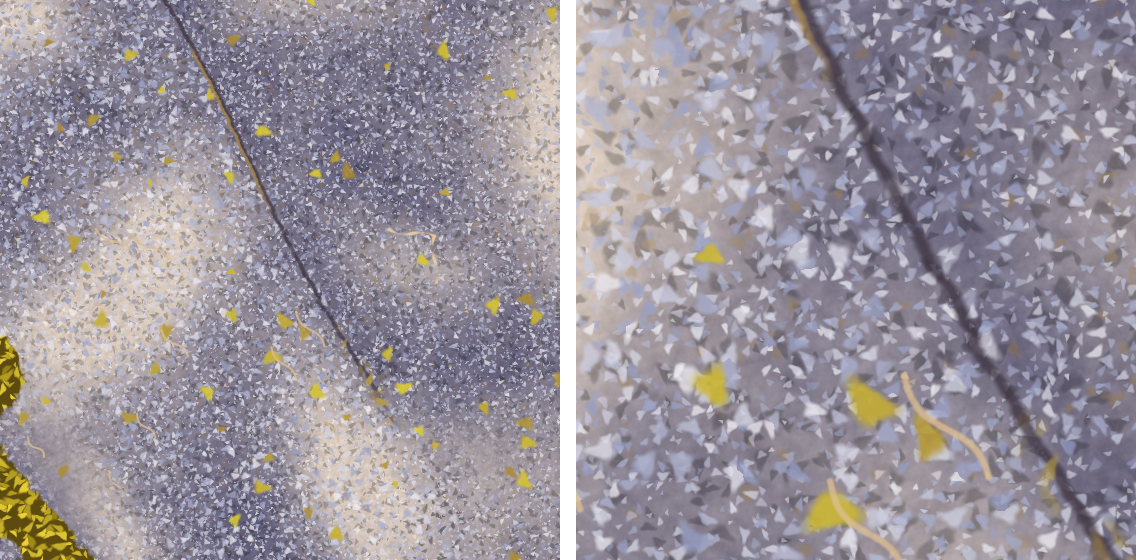
Left, the full canvas; right, a detail of the centre.
Write a Shadertoy shader that draws this texture.

```glsl
// Speckled, cracked pavement in dappled light with moss, leaf flecks and straw.

const vec3 SHADE = vec3(0.35, 0.34, 0.46);
const vec3 SUNLIT = vec3(0.85, 0.79, 0.74);
const vec3 EARTH = vec3(0.50, 0.41, 0.30);
const vec3 YELLOW = vec3(0.83, 0.72, 0.17);
const vec3 STRAW = vec3(0.86, 0.74, 0.57);

vec2 hash2(vec2 p) {
    vec3 q = fract(p.xyx * vec3(0.1031, 0.1030, 0.0973));
    q += dot(q, q.yzx + 33.33);
    return fract((q.xx + q.yz) * q.zy);
}

mat2 rotation(float a) {
    return mat2(cos(a), -sin(a), sin(a), cos(a));
}

// Layered sines, about -1 to 1
float waves(vec2 p) {
    float sum = 0.0, amp = 0.5;
    for (int i = 0; i < 4; i++) {
        sum += amp * sin(p.x + 1.7 * sin(p.y)) * cos(p.y + 1.3 * sin(p.x * 0.8));
        p = rotation(0.9) * p * 1.9 + 2.3;
        amp *= 0.6;
    }
    return sum;
}

// Scattered soft ellipses, one per cell: x = coverage, y = random tone
vec2 grains(vec2 p, float cells, float size, float stretch, float keep, float seed) {
    p *= cells;
    vec2 best = vec2(0.0);
    for (int j = -1; j <= 1; j++)
    for (int i = -1; i <= 1; i++) {
        vec2 id = floor(p) + vec2(i, j);
        vec2 place = hash2(id + seed), look = hash2(id + seed + 57.3);
        vec2 d = rotation(6.283 * look.x) * (p - id - place);
        d *= vec2(1.0 / stretch, stretch);
        float bend = 1.0 + 0.22 * sin(3.0 * atan(d.y, d.x) + 20.0 * place.x);
        float cover = 1.0 - smoothstep(0.55, 1.2, length(d) * bend / (size * (0.5 + 0.9 * look.y)));
        cover *= step(hash2(id + seed + 91.7).x, keep);
        if (cover > best.x) best = vec2(cover, place.y);
    }
    return best;
}

// Soft rotated elliptical patch
float patchAt(vec2 p, vec2 center, vec2 radii, float angle) {
    vec2 d = rotation(angle) * (p - center) / radii;
    return exp(-dot(d, d));
}

float stroke(vec2 p, vec2 a, vec2 b, float width) {
    vec2 ab = b - a;
    float t = clamp(dot(p - a, ab) / dot(ab, ab), 0.0, 1.0);
    float bow = 0.004 * sin(t * 6.0);
    return 1.0 - smoothstep(0.4 * width, 1.5 * width, length(p - a - ab * t + bow));
}

float sunlight(vec2 p) {
    float s = 0.17 + 0.16 * waves(p * 9.0) + 0.10 * waves(p * 31.0);
    s += 0.95 * patchAt(p, vec2(0.02, 0.97), vec2(0.13, 0.10), 0.0);
    s += 0.90 * patchAt(p, vec2(0.25, 0.51), vec2(0.27, 0.14), 0.9);
    s += 0.40 * patchAt(p, vec2(0.08, 0.38), vec2(0.16, 0.14), 0.0);
    s += 1.00 * patchAt(p, vec2(1.01, 0.77), vec2(0.14, 0.22), 0.1);
    s += 0.50 * patchAt(p, vec2(0.58, 1.00), vec2(0.16, 0.06), 0.0);
    s += 0.45 * patchAt(p, vec2(0.75, 0.53), vec2(0.16, 0.08), -0.2);
    s += 0.95 * patchAt(p, vec2(0.64, 0.13), vec2(0.10, 0.24), 0.4);
    s += 0.65 * patchAt(p, vec2(0.21, 0.05), vec2(0.06, 0.17), 0.5);
    s += 0.45 * patchAt(p, vec2(0.90, 0.13), vec2(0.17, 0.16), 0.0);
    return clamp(s, 0.0, 1.0);
}

void mainImage(out vec4 fragColor, in vec2 fragCoord) {
    vec2 p = fragCoord / iResolution.xy;
    vec2 q = p + 0.003 * vec2(waves(p * 60.0), waves(p.yx * 60.0 + 4.0));
    float crackX = 0.29 + 0.54 * (1.0 - p.y) + 0.009 * sin(p.y * 9.0) + 0.004 * waves(p.yy * 40.0);
    float across = (p.x - crackX) * 0.88;
    float rightSide = smoothstep(-0.02, 0.06, across);

    // Ground: sun and shade, with a dim band beside the crack
    float sun = sunlight(p);
    sun *= 1.0 - 0.45 * exp(-pow((across - 0.02) / 0.035, 2.0)) * smoothstep(0.2, 0.4, p.y);
    vec3 col = mix(SHADE, SUNLIT, sun);
    col += 0.05 * waves(p * 130.0) + 0.03 * waves(p * 260.0 + 7.0);

    // Aggregate: pits, brown crumbs, then pale stones, finer right of the crack
    float smoothZone = patchAt(p, vec2(0.11, 0.16), vec2(0.07, 0.16), 0.4)
                     + 0.6 * patchAt(p, vec2(0.86, 0.20), vec2(0.10, 0.06), -0.4);
    float rough = 1.0 - min(0.9 * smoothZone, 1.0);
    float gravel = patchAt(p, vec2(0.78, 0.07), vec2(0.06, 0.08), 0.0);
    vec2 pits = grains(q, 75.0, 0.34, 1.3, 0.6, 3.0);
    vec2 crumbs = grains(q, 58.0, 0.24, 1.2, 0.2, 11.0);
    vec2 coarse = grains(q, 52.0, 0.29, 1.2, 0.6, 23.0);
    vec2 medium = grains(q, 85.0, 0.29, 1.25, 0.6, 37.0);
    vec2 fine = grains(q, 135.0, 0.30, 1.2, 0.55, 53.0);
    col *= 1.0 - (0.22 + 0.15 * gravel) * pits.x * rough;
    col = mix(col, EARTH + 0.25 * sun, 0.55 * crumbs.x * rough);
    vec3 blueStone = vec3(0.58, 0.61, 0.76), whiteStone = vec3(0.95, 0.94, 0.96);
    float coarseShare = max(1.0 - rightSide, gravel);
    col = mix(col, mix(blueStone, whiteStone, fine.y), 0.55 * fine.x * rough);
    col = mix(col, mix(blueStone, whiteStone, medium.y), 0.75 * medium.x * rough);
    col = mix(col, mix(blueStone, whiteStone, coarse.y), 0.75 * coarse.x * rough * coarseShare);

    // Crack with dry grass caught in it
    float open = smoothstep(0.20, 0.35, p.y);
    col = mix(col, vec3(0.24, 0.20, 0.25), 0.75 * open * (1.0 - smoothstep(0.001, 0.006, abs(across))));
    float grass = smoothstep(0.60, 0.68, p.y) * (1.0 - smoothstep(0.90, 0.92, p.y));
    col = mix(col, vec3(0.66, 0.52, 0.27), 0.8 * grass * (1.0 - smoothstep(0.001, 0.004, abs(across + 0.004))));
    vec2 litter = grains(q, 48.0, 0.38, 1.5, 0.85, 71.0);
    float caught = exp(-pow(across / 0.011, 2.0)) * smoothstep(0.21, 0.25, p.y) * (1.0 - smoothstep(0.36, 0.44, p.y));
    col = mix(col, mix(EARTH, YELLOW + 0.08, litter.y), litter.x * caught);

    // Loose leaf flecks and straws
    vec2 leaves = grains(q, 13.0, 0.13, 1.2, 0.36, 83.0);
    col = mix(col, mix(vec3(0.66, 0.53, 0.22), vec3(0.86, 0.80, 0.20), leaves.y), 0.9 * leaves.x);
    for (int i = 0; i < 9; i++) {
        vec2 r = hash2(vec2(float(i) * 3.1, 19.0));
        vec2 start = vec2(0.05 + 0.55 * r.x, 0.15 + 0.5 * r.y);
        vec2 span = vec2(0.02 + 0.05 * r.y, -0.035 - 0.03 * r.x);
        col = mix(col, STRAW, 0.8 * stroke(p, start, start + span, 0.0022));
    }
    vec2 knee = vec2(0.775, 0.577);
    float bent = max(stroke(p, vec2(0.695, 0.59), knee, 0.003), stroke(p, knee, vec2(0.778, 0.495), 0.003));
    col = mix(col, STRAW + 0.05, bent);

    // Moss in the lower left corner, around a grey stone
    float edge = min(length(p - vec2(-0.03, 0.33)) - 0.075, (p.x + 0.85 * p.y - 0.17) * 0.76);
    edge += 0.012 * waves(p * 70.0);
    edge = max(edge, 0.04 - length(p));
    vec2 tufts = grains(q, 62.0, 0.46, 1.45, 0.95, 97.0);
    vec3 moss = mix(vec3(0.36, 0.29, 0.06), mix(vec3(0.58, 0.50, 0.08), vec3(0.92, 0.82, 0.22), tufts.y), tufts.x);
    col = mix(col, moss, 1.0 - smoothstep(-0.004, 0.004, edge));

    fragColor = vec4(clamp(col, 0.0, 1.0), 1.0);
}
```
